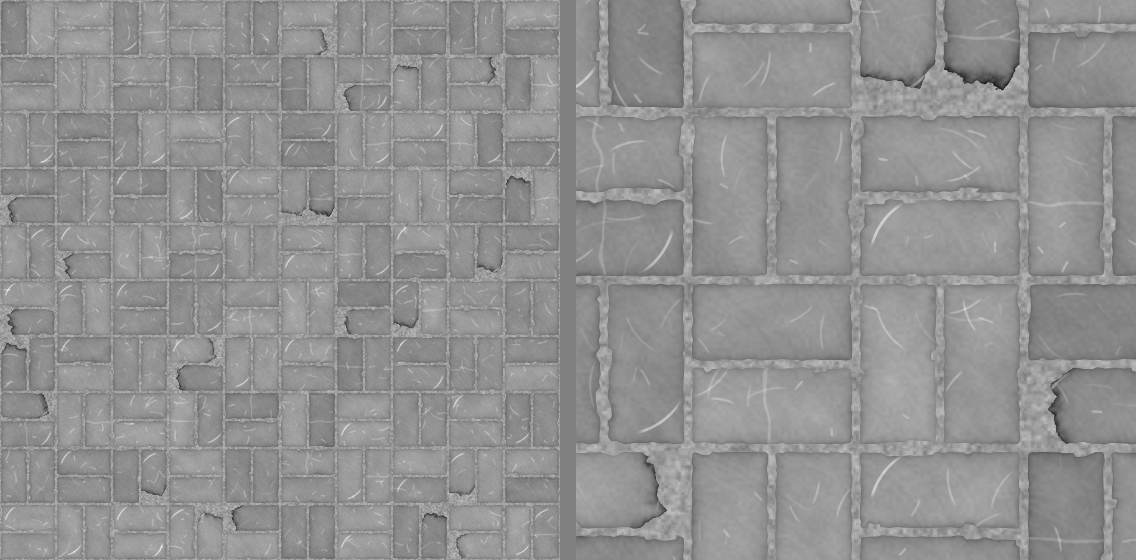
Left, the full canvas; right, a detail of the centre.
Reproduce this texture procedurally as a WebGL 2 fragment shader.

```glsl
#version 300 es
precision highp float;

uniform vec2 u_resolution;
out vec4 fragColor;

float hash(vec2 p) {
  return fract(sin(dot(p, vec2(12.9898, 78.233))) * 43758.5453);
}

float noise(vec2 p) {
  vec2 i = floor(p), f = fract(p);
  f = f * f * (3.0 - 2.0 * f);
  return mix(mix(hash(i), hash(i + vec2(1, 0)), f.x),
             mix(hash(i + vec2(0, 1)), hash(i + vec2(1, 1)), f.x), f.y);
}

float fbm(vec2 p) {
  float sum = 0.0, gain = 0.5;
  for (int i = 0; i < 4; i++) {
    sum += gain * noise(p);
    p = p * 2.03 + 7.1;
    gain *= 0.5;
  }
  return sum;
}

float boxDistance(vec2 p, vec2 halfSize, float radius) {
  vec2 q = abs(p) - halfSize + radius;
  return length(max(q, 0.0)) + min(max(q.x, q.y), 0.0) - radius;
}

// Short bent scratches scattered over one brick
float scratches(vec2 p, vec2 id, float pixel) {
  float sum = 0.0;
  for (int i = 0; i < 7; i++) {
    vec2 seed = id + float(i) * vec2(3.7, 1.9);
    vec2 q = p - (vec2(hash(seed), hash(seed + 5.3)) - 0.5) * vec2(0.85, 0.38);
    float angle = 6.283 * hash(seed + 8.1);
    q = mat2(cos(angle), sin(angle), -sin(angle), cos(angle)) * q;
    q.y += q.x * q.x * 1.4;
    float reach = 0.03 + 0.14 * pow(hash(seed + 2.7), 2.0);
    float line = 1.0 - smoothstep(0.003, 0.005 + pixel, abs(q.y));
    sum += line * (1.0 - smoothstep(reach * 0.6, reach, abs(q.x))) * hash(seed + 4.4);
  }
  return sum;
}

void main() {
  vec2 p = gl_FragCoord.xy / u_resolution * 10.0;
  float pixel = 10.0 / min(u_resolution.x, u_resolution.y);

  // Alternating pairs of bricks: x runs along the brick, y across it
  vec2 cell = floor(p), f = fract(p);
  if (mod(cell.x + cell.y, 2.0) > 0.5) f = f.yx;
  float side = step(0.5, f.y);
  vec2 id = cell + side * vec2(0.37, 0.61) + 1.3;
  vec2 q = vec2(f.x - 0.5, f.y - 0.25 - 0.5 * side);

  // Brick outline, slightly ragged where mortar spills over
  float spill = smoothstep(0.72, 0.9, noise(p * 9.0)) * 0.022;
  float d = boxDistance(q, vec2(0.474, 0.225), 0.02);
  d += (noise(p * 25.0) - 0.5) * 0.012 + spill;

  // Some bricks have one end broken off
  float chipShadow = 0.0;
  if (hash(id + 9.2) < 0.14) {
    vec2 e = hash(id + 6.6) < 0.6 ? q : -q;
    float v = e.y * 2.0 + 0.5;
    float edge = 0.14 + max((0.75 - v) * 0.13, (v - 0.75) * 0.8);
    edge += (fbm(p * 13.0) - 0.47) * 0.12;
    float chip = edge - (e.x + 0.5);
    d = max(d, chip * 0.8);
    chipShadow = exp(min(chip, 0.0) / 0.045) * (0.45 + 0.55 * noise(p * 30.0));
  }

  // Brick face: own tone, soft clouds, fine grain
  float tone = 0.583 + (hash(id) - 0.5) * 0.09;
  tone += (fbm(q * vec2(3.0, 5.0) + id * 11.0) - 0.47) * 0.11;
  tone += (noise(p * 48.0) - 0.5) * 0.035;
  float swirl = length(q - vec2(-0.7, -0.5));
  tone += (noise(vec2(swirl * 45.0, id.x * 7.0 + id.y)) - 0.5) * 0.025;
  tone += 0.13 * scratches(q, id, pixel);

  // Bright curved scrape near one end of some bricks
  vec2 s = hash(id + 1.4) < 0.5 ? q : -q;
  float arc = 1.0 - smoothstep(0.004, 0.006 + pixel, abs(length(s - vec2(0.0, 0.15)) - 0.42));
  arc *= smoothstep(0.18, 0.24, s.x) * smoothstep(0.14, 0.08, abs(s.y + 0.08));
  tone += 0.2 * arc * step(0.8, hash(id + 3.1));

  // Thin crack across some bricks
  float crack = abs(q.x + 0.1 * hash(id + 2.2) + (noise(p * 7.0) - 0.5) * 0.06);
  tone += 0.08 * (1.0 - smoothstep(0.004, 0.008 + pixel, crack)) * step(0.82, hash(id + 7.7));

  // Dark rim and recess beside the break
  float inside = min(d, 0.0);
  float rim = 0.3 + 0.9 * noise(q * 4.0 + id * 5.0);
  tone -= 0.13 * rim * exp(inside / 0.018) + 0.05 * exp(inside / 0.07);
  tone -= 0.33 * chipShadow;

  // Speckled mortar
  float mortar = 0.615 + (noise(p * 34.0) - 0.5) * 0.17 + (hash(floor(p * 50.0)) - 0.5) * 0.08;
  mortar += (noise(p * 11.0) - 0.5) * 0.06;

  float cover = smoothstep(-0.6 * pixel, 0.6 * pixel, d);
  fragColor = vec4(vec3(mix(tone, mortar, cover)), 1.0);
}
```
